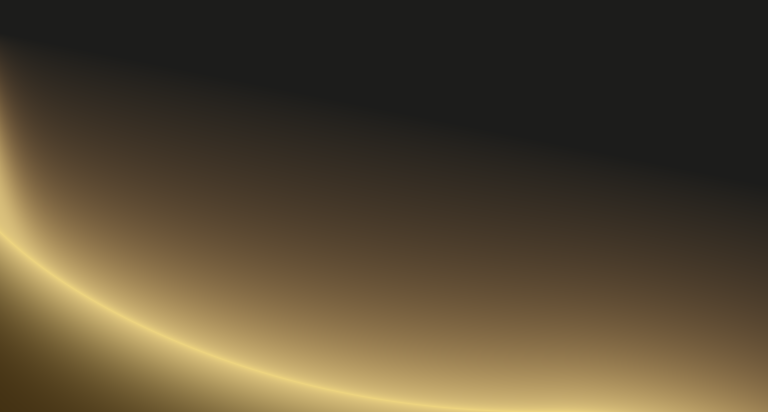
This background is drawn by a Shadertoy shader. Its source:

```glsl
// A golden arc sweeping down from the left edge to the lower right.
// Its height is a formula of x; a warm haze fades upward into charcoal along
// a slanted boundary, and a bronze shadow fades downward beneath the arc.

const vec3 CHARCOAL = vec3(0.11, 0.11, 0.105);
const vec3 BRONZE   = vec3(0.25, 0.18, 0.065);
const vec3 GLOW     = vec3(0.86, 0.76, 0.49);
const vec3 HIGHLIGHT = vec3(0.95, 0.85, 0.50);

// Height of the arc; it sinks below the canvas toward the right
float arcHeight(float x) {
    float sweep = 0.395 * pow(max(1.0 - x / 0.72, 0.0), 2.2);
    float lift = 0.042 * exp(-x / 0.07);
    float sink = max(x - 0.72, 0.0);
    return sweep + lift - 1.5 * sink * sink;
}

// Height at which the haze has fully faded
float hazeTop(float x) {
    return 0.92 - 0.37 * x;
}

// Haze above the arc: t runs from the arc (0) to the dark boundary (1).
// Blue and green fade sooner than red, which warms the middle tones.
vec3 hazeColor(float t) {
    vec3 falloff = vec3(2.3, 2.85, 3.2) - vec3(1.2, 1.7, 2.0) * t;
    return mix(CHARCOAL, GLOW, pow(vec3(max(1.0 - t, 1e-4)), falloff));
}

// Shadow at a given vertical depth below the arc
vec3 shadowColor(float depth) {
    return mix(BRONZE, GLOW, exp(-pow(max(depth, 1e-4) / 0.155, 1.3)));
}

void mainImage(out vec4 fragColor, in vec2 fragCoord) {
    vec2 uv = fragCoord / iResolution.xy;
    float aspect = iResolution.x / iResolution.y;

    // Vertical offset from the arc, and its approximate true distance
    float arc = arcHeight(uv.x);
    float rise = uv.y - arc;
    float h = 0.002;
    float slope = (arcHeight(uv.x + h) - arc) / (h * aspect);
    float dist = rise / sqrt(1.0 + slope * slope);

    // The haze climbs higher in a narrow band at the left edge
    float t = clamp(rise / (hazeTop(uv.x) - arc), 1e-4, 1.0);
    float edgeBand = exp(-uv.x / 0.022);
    t = pow(t, 1.0 + 1.4 * edgeBand);

    // Join both sides with a soft edge
    vec3 color = mix(shadowColor(-rise), hazeColor(t),
                     smoothstep(-0.004, 0.004, dist));

    // Thin bright line along the arc
    float line = exp(-abs(dist) / 0.008);
    color = mix(color, HIGHLIGHT, 0.8 * line);

    fragColor = vec4(color, 1.0);
}
```
